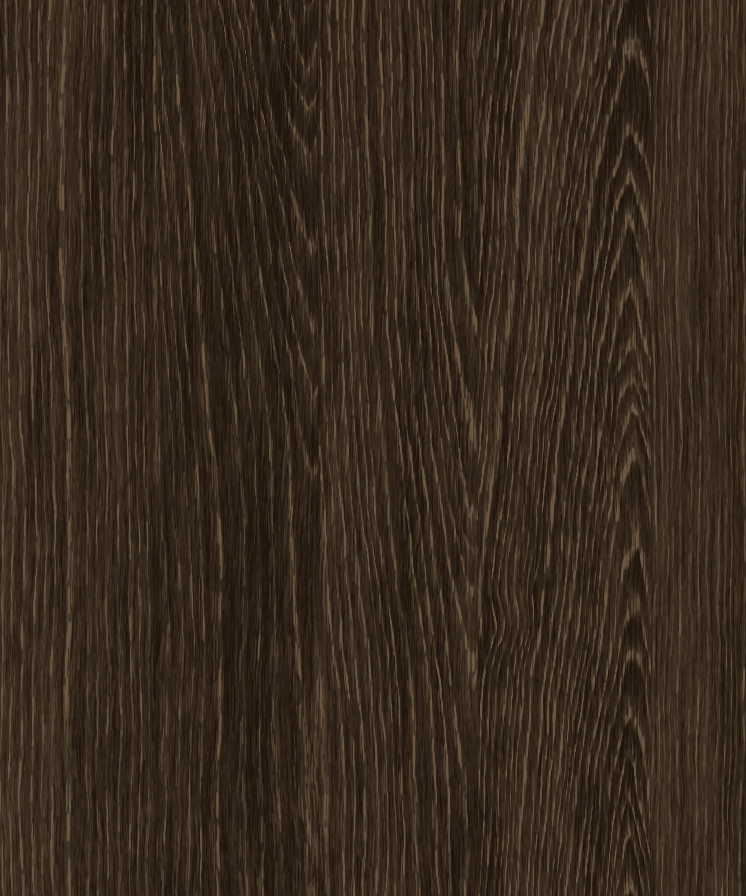
Write a Shadertoy shader that draws this texture.

```glsl
// Dark stained oak planks with cathedral grain and pale, broken pore lines.

const vec3 DARK_STAIN = vec3(0.120, 0.083, 0.047);
const vec3 PALE_PORE = vec3(0.375, 0.303, 0.228);

vec2 hash2(vec2 p) {
    vec3 q = fract(p.xyx * vec3(0.1031, 0.1030, 0.0973));
    q += dot(q, q.yzx + 33.33);
    return fract((q.xx + q.yz) * q.zy);
}

// Layered sines, roughly -1 to 1.
float waves(vec2 p) {
    return 0.5 * sin(p.x + 1.7 * sin(p.y * 0.7))
         + 0.3 * sin(p.y * 1.9 - p.x * 1.3 + 2.0)
         + 0.2 * sin(p.x * 3.1 + p.y * 3.7 + 4.0);
}

// Cellular noise: one upright dash per occupied cell.
float dashes(vec2 p, float density, float seed) {
    float value = 0.0;
    vec2 base = floor(p);
    for (int j = -1; j <= 1; j++) {
        for (int i = -1; i <= 1; i++) {
            vec2 cell = base + vec2(i, j);
            vec2 spot = hash2(cell + seed);
            vec2 kind = hash2(cell + seed + 71.0);
            vec2 d = abs(p - cell - spot);
            float dash = (1.0 - smoothstep(0.12, 0.48, d.x))
                       * (1.0 - smoothstep(0.45, 0.65, d.y));
            value = max(value, dash * step(kind.x, density) * (0.4 + 0.6 * kind.y));
        }
    }
    return value;
}

// Growth ring count: upright lines that bend into arches near the centre.
float ringField(float offset, float rise, float falloff, float frequency, float roundness) {
    float d = length(vec2(offset, roundness));
    return frequency * d + rise * exp(-falloff * d);
}

// Sharp start of the pale early wood, slow fade to dark late wood.
float ringBand(float phase) {
    return smoothstep(0.05, 0.28, phase) * (1.0 - smoothstep(0.32, 0.95, phase));
}

// Thin line of pores; its width is set on the canvas, not by the ring.
float poreLine(float phase, float frequency, float halfWidth, float pixel) {
    float reach = abs(phase - 0.3) / frequency;
    return 1.0 - smoothstep(halfWidth - 0.5 * pixel, halfWidth + 0.5 * pixel, reach);
}

void mainImage(out vec4 fragColor, in vec2 fragCoord) {
    vec2 uv = fragCoord / iResolution.y;
    float pixel = 1.0 / iResolution.y;

    // Grain wander and the ragged tips of the arches.
    float x = uv.x + 0.0045 * waves(vec2(uv.y * 9.0, uv.x * 15.0))
                   + 0.0008 * waves(vec2(uv.y * 60.0, uv.x * 90.0));
    float ragged = 0.002 * sin(uv.x * 870.0 + 2.0 * sin(uv.y * 40.0))
                 + 0.005 * sin(uv.x * 310.0 + uv.y * 9.0);
    float y = uv.y + ragged + 0.014 * waves(vec2(uv.y * 21.0, uv.x * 30.0));

    // Five planks, each with its own figure, tone and contrast.
    float rise, centre, falloff, frequency, roundness, tone, contrast, seed;
    if (uv.x < 0.176) {
        rise = 0.6 * y; centre = -0.2; falloff = 0.0; frequency = 76.0; roundness = 0.0;
        tone = 0.27 - 0.12 * smoothstep(0.13, 0.176, uv.x); contrast = 0.85; seed = 11.0;
    } else if (uv.x < 0.355) {
        rise = -9.0 * y * y * y; centre = 0.347; falloff = 6.0; frequency = 56.0; roundness = 0.016;
        tone = 0.14; contrast = 0.95; seed = 23.0;
    } else if (uv.x < 0.534) {
        rise = -7.0 * smoothstep(0.1, 0.8, y); centre = 0.534; falloff = 4.0;
        frequency = 78.0; roundness = 0.022;
        tone = 0.20; contrast = 1.1; seed = 37.0;
    } else if (uv.x < 0.727) {
        vec2 knot = (uv - vec2(0.565, 0.30)) * vec2(30.0, 36.0);
        rise = 18.0 * (y - 0.7) + 2.0 * exp(-dot(knot, knot));
        centre = 0.705; falloff = 4.0; frequency = 100.0; roundness = 0.014;
        tone = 0.14 + 0.08 * smoothstep(0.534, 0.62, uv.x); contrast = 1.15; seed = 53.0;
    } else {
        rise = 0.5 * y; centre = 1.2; falloff = 0.0; frequency = 112.0; roundness = 0.0;
        tone = 0.28; contrast = 0.6; seed = 67.0;
    }
    float rings = ringField(x - centre, rise, falloff, frequency, roundness);
    rings += 0.35 * sin(rings * 0.73) + 0.2 * sin(rings * 1.57 + 1.0);
    float phase = fract(rings);
    float band = ringBand(phase);
    float strength = 0.6 + 0.7 * hash2(vec2(floor(rings), seed)).x;
    float line = strength * poreLine(phase, frequency, 0.0011, pixel);

    // Pores break up the lines; fine fibres and dark pits cover everything.
    float breaks = dashes(vec2(x * 250.0, uv.y * 38.0), 0.75, seed);
    float pores = dashes(vec2(x * 370.0, uv.y * 34.0), 0.5, seed + 90.0);
    float fibres = dashes(vec2(x * 420.0, uv.y * 120.0), 0.6, seed + 130.0);
    float pits = dashes(vec2(x * 340.0, uv.y * 22.0), 0.55, seed + 290.0);

    float shade = tone + contrast * (0.11 * band + line * (0.12 + 0.85 * breaks));
    shade += contrast * pores * (0.14 + 0.45 * band);
    shade += 0.17 * fibres - 0.24 * pits * (1.0 - 0.7 * line);

    // Broad drifts of stain, and the dark heart along the arches.
    shade += 0.11 * waves(vec2(uv.x * 34.0, uv.y * 5.0));
    shade += 0.08 * waves(vec2(uv.x * 120.0, uv.y * 9.0));
    float heart = (x - 0.705) / 0.013;
    shade -= 0.12 * exp(-heart * heart) * (1.0 - band);

    // Thin dark joints between the planks.
    float joint = min(min(abs(uv.x - 0.176), abs(uv.x - 0.355)),
                      min(abs(uv.x - 0.534), abs(uv.x - 0.727)));
    shade *= 0.75 + 0.25 * smoothstep(0.0, 0.002 + pixel, joint);

    fragColor = vec4(mix(DARK_STAIN, PALE_PORE, clamp(shade, 0.0, 1.15)), 1.0);
}
```
